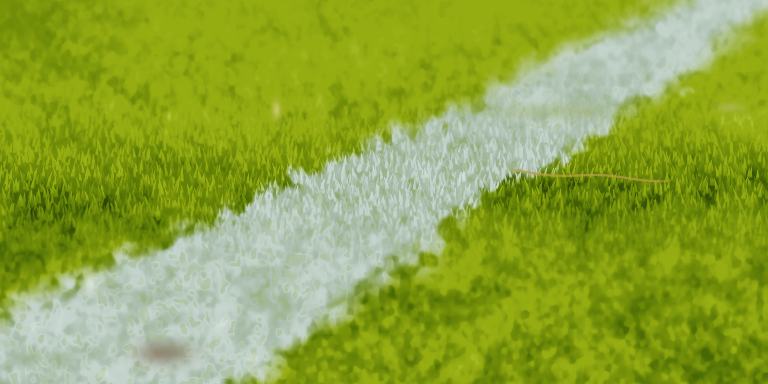
Reproduce this texture procedurally as a Shadertoy shader.

```glsl
// A painted white stripe crossing a lawn, seen with a shallow depth of field.
// Tapered blades fill the sharp band; soft cellular blobs stand in for the
// defocused turf, and one shared tone colours both the grass and the paint.

vec3 hash3(vec2 p) {
    vec3 q = vec3(dot(p, vec2(127.1, 311.7)), dot(p, vec2(269.5, 183.3)), dot(p, vec2(419.2, 71.9)));
    return fract(sin(q) * 43758.5);
}

// Smooth cellular noise: a weighted average of one random value per cell.
float blobs(vec2 p) {
    vec2 cell = floor(p);
    float sum = 0.0, weight = 0.0;
    for (int j = -1; j <= 1; j++)
    for (int i = -1; i <= 1; i++) {
        vec2 id = cell + vec2(i, j);
        vec3 h = hash3(id);
        vec2 d = p - id - h.xy;
        float w = exp(-4.5 * dot(d, d));
        sum += w * h.z;
        weight += w;
    }
    return sum / (weight + 0.001);
}

// Lays one sheet of leaning blades over an existing tone, far row first.
float blades(vec2 p, float soft, float tone) {
    vec2 cell = floor(p);
    for (int j = 0; j >= -1; j--)
    for (int i = -1; i <= 1; i++) {
        vec2 id = cell + vec2(i, j);
        vec3 h = hash3(id);
        vec2 d = p - id - h.xy;
        float side = d.x - (h.z - 0.5) * 1.5 * d.y * d.y;
        float width = 0.33 * (1.0 - d.y);
        float cover = smoothstep(soft, -soft, abs(side) - width)
                    * smoothstep(0.0, 0.25, d.y) * smoothstep(1.0, 0.8, d.y);
        float shade = 0.15 + 0.75 * fract(h.z * 7.3 + h.x) + 0.45 * d.y;
        tone = mix(tone, shade, cover);
    }
    return tone;
}

// Soft elliptical spot.
float spot(vec2 p, vec2 centre, vec2 size) {
    vec2 d = (p - centre) / size;
    return exp(-dot(d, d));
}

void mainImage(out vec4 fragColor, in vec2 fragCoord) {
    vec2 p = fragCoord / iResolution.y;
    p.x *= 2.0 * iResolution.y / iResolution.x;
    float away = (p.y - 0.53) / (p.y > 0.53 ? 0.19 : 0.17);
    float focus = exp(-away * away);
    float blur = 1.0 - focus;

    // Blade sheets for the sharp band
    float sharp = 0.3;
    for (int k = 0; k < 3; k++) {
        float f = float(k);
        vec2 q = p * vec2(74.0 - 7.0 * f, 33.0 - 3.0 * f) + 17.3 * f;
        sharp = blades(q, 0.1 + 0.5 * blur, sharp);
    }

    // Defocused turf: three sizes of blob
    float coarse = blobs(p * vec2(11.0, 15.0));
    float medium = blobs(p * vec2(30.0, 32.0) + 9.0);
    float fine = blobs(p * vec2(75.0, 62.0) + 31.0);
    float far = smoothstep(0.6, 1.0, p.y);
    float hazy = 0.65 + (0.35 * (coarse - 0.5) + 0.55 * (medium - 0.5)
               + 0.55 * (fine - 0.5)) * (1.0 - 0.6 * far);
    float tone = mix(hazy, sharp + 0.25 * (medium - 0.5), 0.85 * focus);

    // Broad light and shade over the lawn
    float light = 0.2 * smoothstep(0.52, 0.7, p.y)
                - 0.2 * spot(p, vec2(0.25, 0.44), vec2(0.5, 0.09))
                - 0.22 * spot(p, vec2(1.75, 0.49), vec2(0.5, 0.09))
                - 0.2 * spot(p, vec2(0.0, 0.25), vec2(0.25, 0.1))
                - 0.25 * spot(p, vec2(0.0, 1.0), vec2(0.35, 0.3))
                - 0.2 * spot(p, vec2(2.0, 0.0), vec2(0.5, 0.25))
                + 0.05 * sin(p.x * 9.0 + 3.0 * sin(p.y * 11.0));
    float lawn = tone + light;
    vec3 grass = mix(vec3(0.28, 0.41, 0.02), vec3(0.44, 0.55, 0.03), smoothstep(0.0, 0.5, lawn));
    grass = mix(grass, vec3(0.59, 0.68, 0.07), smoothstep(0.4, 0.9, lawn));
    grass = mix(grass, vec3(0.75, 0.81, 0.32), 0.7 * smoothstep(0.95, 1.4, lawn));
    grass *= 1.0 - 0.6 * focus * smoothstep(0.25, -0.15, lawn);

    // Stripe narrowing toward the upper right, with ragged borders
    float left = 0.43 * (p.x - 2.12 * p.y + 0.36);
    float bulge = p.y - 0.45;
    float right = 0.57 * (0.63 + 1.42 * p.y - p.x - 0.07 * exp(-bulge * bulge / 0.0064));
    float inside = min(left, right) + 0.05 * (medium - 0.5) * (1.0 - 0.6 * far)
                 + 0.035 * (tone - 0.6) + 0.03 * (coarse - 0.5);
    float feather = 0.018 + 0.025 * blur;
    float stripe = smoothstep(-feather, feather, inside);

    // Paint: bluish shade, pale tips and green showing between blades
    vec3 paint = mix(vec3(0.62, 0.70, 0.52), vec3(0.66, 0.74, 0.67), smoothstep(0.15, 0.5, tone));
    paint = mix(paint, vec3(0.77, 0.83, 0.80), smoothstep(0.4, 0.85, tone));
    paint = mix(paint, vec3(0.92, 0.95, 0.95), smoothstep(0.9, 1.35, tone));
    float gaps = focus * smoothstep(0.4, 0.1, tone) + 0.4 * smoothstep(0.6, 0.85, fine) * (1.0 - far);
    paint = mix(paint, vec3(0.48, 0.58, 0.24), 0.65 * clamp(gaps, 0.0, 1.0));
    paint = mix(paint, vec3(0.60, 0.68, 0.42), 0.5 * spot(p, vec2(1.46, 0.71), vec2(0.2, 0.022)));
    vec3 col = mix(grass, paint, stripe);

    // Bare soil, pale flecks and a dry straw
    col = mix(col, vec3(0.54, 0.49, 0.40), 0.85 * spot(p, vec2(0.425, 0.08), vec2(0.065, 0.028)));
    col = mix(col, vec3(0.88, 0.92, 0.90), 0.8 * spot(p, vec2(0.234, 0.263), vec2(0.02, 0.027)));
    col = mix(col, vec3(0.82, 0.80, 0.48), 0.8 * spot(p, vec2(0.72, 0.714), vec2(0.011, 0.022)));
    col = mix(col, vec3(0.70, 0.73, 0.40), 0.6 * spot(p, vec2(1.9, 0.72), vec2(0.035, 0.013)));
    float straw = abs(p.y - 0.553 + 0.055 * (p.x - 1.33) - 0.004 * sin(p.x * 25.0));
    float span = smoothstep(1.31, 1.35, p.x) * smoothstep(1.77, 1.7, p.x);
    col = mix(col, vec3(0.72, 0.62, 0.26), 0.75 * span * smoothstep(0.005, 0.001, straw));

    fragColor = vec4(clamp(col, 0.0, 1.0), 1.0);
}
```
